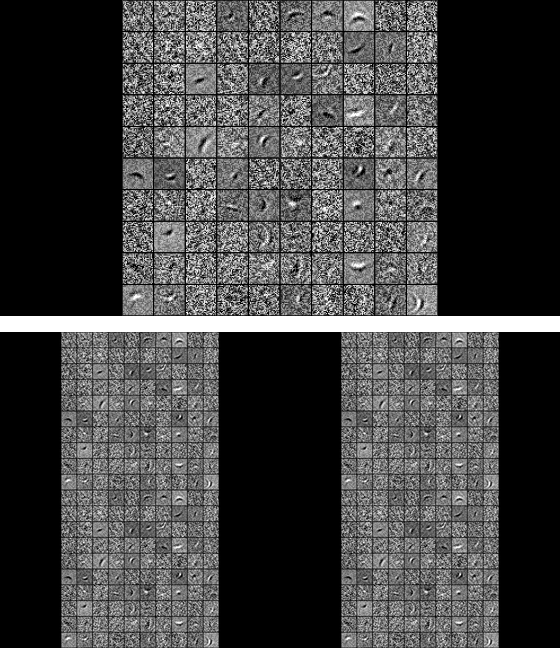
Top, the tile; bottom, the same tile 2 across and 2 down.
This pattern is drawn by a Shadertoy shader. Its source:

```glsl
// A square 10 x 10 sheet of grey noise filters, centred on black.
// Each cell mixes wrapped-off grain with a bent light/dark stroke; a per-cell
// hash sets how far the stroke rises above the grain. Half lines meet at the rim.

#define GRID 10.0          // cells across and down
#define GRAIN 28.0         // noise samples per cell side
#define LINE_HALF 0.02     // half line width, in cells
#define MEAN_GREY 0.47
#define GRAIN_WEAK 1.06    // grain contrast in plain cells
#define GRAIN_STRONG 0.40  // grain contrast in cells with a clear stroke
#define STROKE_GAIN 0.62
#define MOTTLE_GAIN 0.50
#define BASE_SPREAD 0.20   // grey level spread of stroke cells

float hash(vec2 p) {
    return fract(sin(dot(p, vec2(12.9898, 78.233))) * 43758.5453);
}

// Random value of a cell; each salt gives an independent one
float cellRandom(vec2 cell, float salt) {
    return hash(cell + vec2(salt * 17.3, salt * 5.7) + 0.37);
}

// Smooth value noise on its own lattice inside one cell, from -0.5 to 0.5
float cellNoise(vec2 cell, vec2 uv, float samples, float salt) {
    vec2 p = uv * samples;
    vec2 i = floor(p);
    vec2 f = smoothstep(0.0, 1.0, p - i);
    vec2 seed = i + cell * 37.0 + salt;
    float low = mix(hash(seed), hash(seed + vec2(1.0, 0.0)), f.x);
    float high = mix(hash(seed + vec2(0.0, 1.0)), hash(seed + 1.0), f.x);
    return mix(low, high, f.y) - 0.5;
}

// Bent wavelet: a bright ridge beside a dark one
float stroke(vec2 cell, vec2 p) {
    vec2 centre = 0.24 * (vec2(cellRandom(cell, 1.0), cellRandom(cell, 2.0)) - 0.5);
    float angle = mix(-0.4, 1.6, cellRandom(cell, 3.0));
    float c = cos(angle), s = sin(angle);
    vec2 q = mat2(c, -s, s, c) * (p - centre);
    q.y += (cellRandom(cell, 4.0) - 0.5) * 5.0 * q.x * q.x;
    float reach = mix(0.09, 0.19, cellRandom(cell, 5.0));
    float spread = mix(0.06, 0.13, cellRandom(cell, 6.0));
    float phase = 6.2832 * cellRandom(cell, 7.0);
    float envelope = exp(-0.5 * (q.x * q.x / (reach * reach) + q.y * q.y / (spread * spread)));
    return envelope * cos(q.y * mix(16.0, 27.0, cellRandom(cell, 8.0)) + phase);
}

float filterCell(vec2 cell, vec2 uv) {
    vec2 p = uv - 0.5;
    float clarity = smoothstep(0.35, 1.0, cellRandom(cell, 9.0));
    float grain = cellNoise(cell, uv, GRAIN, 0.0) * mix(GRAIN_WEAK, GRAIN_STRONG, clarity);

    // Soft blotches gather in the middle of half-formed cells
    float middle = exp(-dot(p, p) * 14.0);
    float mottle = cellNoise(cell, uv, 9.0, 411.0) * middle * MOTTLE_GAIN;
    mottle *= smoothstep(0.2, 0.6, cellRandom(cell, 10.0));

    float base = MEAN_GREY + (cellRandom(cell, 11.0) - 0.5) * BASE_SPREAD * (0.25 + clarity);
    float mark = stroke(cell, p) * STROKE_GAIN * sqrt(clarity);
    return clamp(base + grain + mottle + mark, 0.0, 1.0);
}

void mainImage(out vec4 fragColor, in vec2 fragCoord) {
    // Sheet coordinates in cells, filling the canvas height
    vec2 sheet = (fragCoord - 0.5 * iResolution.xy) / iResolution.y * GRID + 0.5 * GRID;
    vec2 cell = mod(floor(sheet), GRID);
    vec2 uv = fract(sheet);
    float pixel = GRID / iResolution.y;

    // Dark lines on the cell borders
    vec2 border = 0.5 - abs(uv - 0.5);
    float inside = smoothstep(LINE_HALF - 0.5 * pixel, LINE_HALF + 0.5 * pixel, min(border.x, border.y));

    // Black margins left and right of the sheet
    float panel = step(abs(sheet.x - 0.5 * GRID), 0.5 * GRID);

    fragColor = vec4(vec3(filterCell(cell, uv) * inside * panel), 1.0);
}
```
